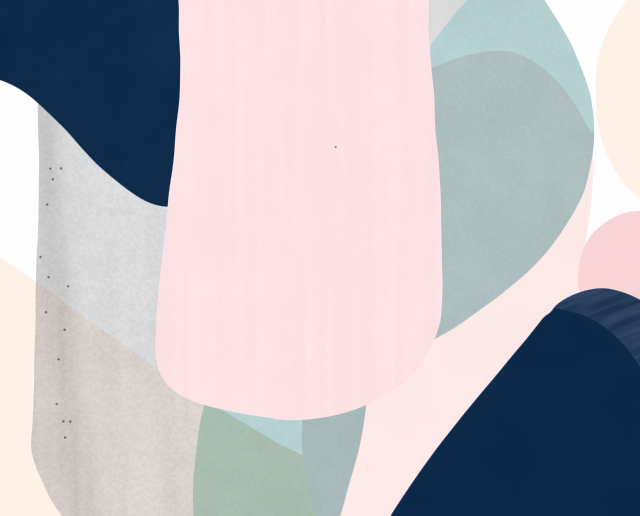
Reproduce this background procedurally as a Shadertoy shader.

```glsl
// Abstract painted collage: overlapping rounded shapes in pink, navy, teal, grey and cream.
// Each outline joins cubic edges or ellipses; layers are blended from back to front,
// then tinted with stretched value noise for brush streaks and paper grain.

const vec2 CANVAS = vec2(1.243, 1.0);

const vec3 WHITE = vec3(1.0, 0.998, 0.996);
const vec3 CREAM = vec3(0.995, 0.945, 0.900);
const vec3 GREY  = vec3(0.855, 0.858, 0.862);
const vec3 BEIGE = vec3(0.852, 0.820, 0.802);
const vec3 AQUA  = vec3(0.705, 0.815, 0.815);
const vec3 SLATE = vec3(0.675, 0.742, 0.745);
const vec3 SAGE  = vec3(0.655, 0.740, 0.690);
const vec3 PALE  = vec3(0.995, 0.912, 0.912);
const vec3 PINK  = vec3(0.990, 0.887, 0.896);
const vec3 ROSE  = vec3(0.975, 0.832, 0.845);
const vec3 NAVY  = vec3(0.058, 0.168, 0.288);
const vec3 DUSK  = vec3(0.150, 0.240, 0.350);

float hash(vec2 p) {
    vec3 q = fract(p.xyx * 0.1031);
    q += dot(q, q.yzx + 33.33);
    return fract((q.x + q.y) * q.z);
}

float noise(vec2 p) {
    vec2 i = floor(p), f = fract(p);
    f = f * f * (3.0 - 2.0 * f);
    vec2 e = vec2(0.0, 1.0);
    return mix(mix(hash(i), hash(i + e.yx), f.x),
               mix(hash(i + e.xy), hash(i + e.yy), f.x), f.y);
}

// Cubic through four values spaced evenly over a span
float curve(float s, vec2 span, vec4 v) {
    float t = clamp(3.0 * (s - span.x) / (span.y - span.x), 0.0, 3.0);
    float a = t - 1.0, b = t - 2.0, c = t - 3.0;
    return dot(v, vec4(-a * b * c / 6.0, t * b * c / 2.0, -t * a * c / 2.0, t * a * b / 6.0));
}

float ellipse(vec2 p, vec2 center, vec2 radius) {
    return (length((p - center) / radius) - 1.0) * min(radius.x, radius.y);
}

// Intersection with rounded corners
float smoothMax(float a, float b, float k) {
    float h = max(k - abs(a - b), 0.0) / k;
    return max(a, b) + h * h * k * 0.25;
}

// Antialiased coverage; negative distance is inside
float cover(float d) {
    return clamp(0.5 - d / max(fwidth(d), 1e-5), 0.0, 1.0);
}

void mainImage(out vec4 fragColor, in vec2 fragCoord) {
    vec2 uv = fragCoord / iResolution.xy * CANVAS;
    vec2 p = uv + 0.004 * (vec2(noise(uv * 16.0), noise(uv * 16.0 + 40.0)) - 0.5);
    float streak = noise(uv * vec2(75.0, 3.0)) - 0.5;
    float cloud = noise(uv * 9.0) * 0.6 + noise(uv * 27.0) * 0.4 - 0.5;
    float grain = noise(uv * 220.0) - 0.5;

    // Cream fields
    float creamLeft = cover(p.y - curve(p.x, vec2(0.0, 0.621), vec4(0.502, 0.356, 0.215, 0.105)));
    float creamRight = cover(ellipse(p, vec2(1.319, 0.819), vec2(0.163, 0.231)));
    vec3 col = mix(WHITE, CREAM, max(creamLeft, creamRight));

    // Grey wash with a darker band and specks
    float corner = max(0.16 - p.y, 0.0);
    float greyEdge = curve(p.y, vec2(0.0, 0.793), vec4(0.058, 0.065, 0.073, 0.073)) + 2.5 * corner * corner;
    float grey = cover(max(max(greyEdge - p.x, p.x - 0.40), p.y - 0.82));
    float band = (p.x - 0.155 + 0.09 * p.y) / 0.035;
    float shade = 0.055 * exp(-band * band) + 0.03 * smoothstep(0.16, 0.07, p.x);
    vec3 wash = mix(GREY, BEIGE, creamLeft) - shade + 0.03 * cloud + 0.025 * streak + 0.04 * grain;
    for (int i = 0; i < 14; i++) {
        float n = float(i);
        vec2 speck = vec2(0.075 + 0.065 * hash(vec2(n, 3.0)), 0.1 + 0.6 * hash(vec2(n, 8.0)));
        wash -= 0.35 * cover(length(uv - speck) - 0.0022);
    }
    col = mix(col, wash, grey);
    float patchMask = cover(max(max(0.75 - p.x, p.x - 0.91), 0.88 - p.y));
    col = mix(col, GREY + 0.03 * cloud, patchMask);

    // Lower aqua, sage and slate overlap
    float lowEdge = curve(p.y, vec2(0.0, 0.215), vec4(0.377, 0.377, 0.383, 0.397));
    float low = cover(max(max(lowEdge - p.x, p.x - 0.75), p.y - 0.3));
    float lowSlate = cover(curve(p.y, vec2(0.0, 0.2), vec4(0.615, 0.598, 0.588, 0.585)) - p.x);
    vec3 lowColor = mix(mix(AQUA, SAGE, creamLeft), SLATE - 0.02, lowSlate);
    col = mix(col, lowColor + 0.03 * cloud + 0.02 * grain, low);

    // Pale pink sweep and rose disc
    float paleLeft = curve(p.y, vec2(0.0, 0.215), vec4(0.660, 0.682, 0.700, 0.712));
    float paleRight = curve(p.y, vec2(0.442, 0.725), vec4(1.123, 1.138, 1.150, 1.152));
    float pale = cover(max(max(paleLeft - p.x, p.x - paleRight), p.y - 0.76));
    col = mix(col, PALE + 0.012 * cloud, pale);
    col = mix(col, ROSE + 0.015 * cloud, cover(ellipse(p, vec2(1.243, 0.466), vec2(0.121, 0.126))));

    // Upper teal lobe with a slate inner layer
    float lobeRight = curve(p.y, vec2(0.340, 1.0), vec4(0.841, 1.097, 1.152, 1.060));
    float lobeTop = (p.y - 0.911 - 1.29 * (p.x - 0.837)) * 0.61;
    float lobe = cover(max(max(p.x - lobeRight, lobeTop), max(0.75 - p.x, 0.34 - p.y)));
    float inner = cover(p.y - curve(p.x, vec2(0.841, 1.147), vec4(0.867, 0.900, 0.875, 0.744)));
    col = mix(col, mix(AQUA, SLATE, inner) + 0.035 * cloud + 0.02 * grain, lobe);

    // Navy wedge
    float wedge = curve(p.x, vec2(0.0, 0.320), vec4(0.846, 0.768, 0.660, 0.599)) - p.y;
    col = mix(col, NAVY + 0.025 * cloud + 0.01 * grain, cover(max(wedge, p.x - 0.36)));

    // Navy hill with a brushed crest
    float hillLeft = curve(p.y, vec2(0.0, 0.398), vec4(0.761, 0.850, 0.958, 1.068)) - p.x;
    float hillTop = p.y - curve(p.x, vec2(1.068, 1.243), vec4(0.398, 0.435, 0.439, 0.417));
    float crest = cover(curve(p.x, vec2(1.068, 1.243), vec4(0.405, 0.390, 0.358, 0.291)) - p.y);
    float bristle = noise(vec2(uv.x + uv.y, uv.y - 0.4 * uv.x) * vec2(12.0, 150.0)) - 0.5;
    vec3 hill = mix(NAVY - 0.005, DUSK + 0.09 * bristle, crest) + 0.012 * cloud;
    col = mix(col, hill, cover(smoothMax(hillLeft, hillTop, 0.02)));

    // Main pink column
    float left = curve(p.y, vec2(0.272, 1.0), vec4(0.303, 0.316, 0.343, 0.345)) - p.x;
    float right = p.x - curve(p.y, vec2(0.272, 1.0), vec4(0.846, 0.859, 0.846, 0.832));
    float base = curve(p.x, vec2(0.303, 0.853), vec4(0.243, 0.194, 0.201, 0.312)) - p.y;
    vec3 paint = PINK + vec3(0.005, 0.015, 0.014) * (streak + cloud) + 0.008 * grain;
    paint -= 0.35 * cover(length(uv - vec2(0.652, 0.715)) - 0.002);
    col = mix(col, paint, cover(smoothMax(max(left, right), base, 0.085)));

    fragColor = vec4(clamp(col, 0.0, 1.0), 1.0);
}
```
